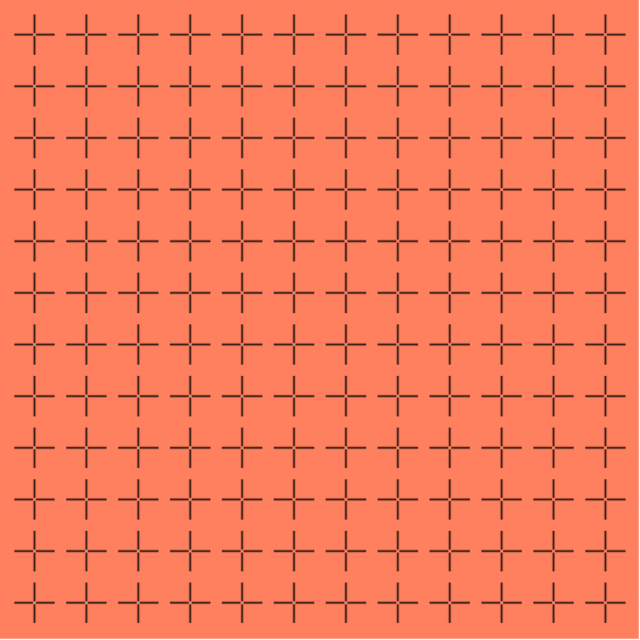
Reproduce this pattern procedurally as a three.js fragment shader.

```glsl
// A 12 by 12 grid of thin, soft-edged, open-centred dark crosses on coral.
// Each point is folded onto its nearest cross, whose four mirrored arms
// have a bell-shaped profile; a white sliver closes two canvas edges.
varying vec2 vUv;

// Share of a pixel-wide window at x that lies between lo and hi.
float coverage(float x, float lo, float hi, float pixel) {
  return (clamp(x + 0.5 * pixel, lo, hi) - clamp(x - 0.5 * pixel, lo, hi)) / pixel;
}

// Two opposite arms, running along the first axis.
float armPair(vec2 p, float pixel) {
  float along = coverage(abs(p.x), 0.0023, 0.0316, max(pixel, 0.002));
  float across = p.y / 0.00182;
  return 0.75 * along * exp(-across * across);
}

void main() {
  vec2 pixel = max(fwidth(vUv), vec2(1e-5));

  // Fold onto the nearest grid point, limited to 12 columns and rows.
  vec2 firstCross = vec2(0.0539, 0.0582);
  vec2 spacing = vec2(0.0811, 0.0807);
  vec2 cell = clamp(floor((vUv - firstCross) / spacing + 0.5), 0.0, 11.0);
  vec2 p = vUv - firstCross - cell * spacing;

  float ink = max(armPair(p, pixel.x), armPair(p.yx, pixel.y));
  vec3 color = vec3(1.0, 0.503, 0.373) * (1.0 - ink);

  // White sliver along the right and bottom edges.
  float edge = max(coverage(vUv.x, 0.99805, 1.1, pixel.x),
                   coverage(vUv.y, -0.1, 0.00195, pixel.y));
  color = mix(color, vec3(1.0), edge);

  gl_FragColor = vec4(color, 1.0);
}
```
